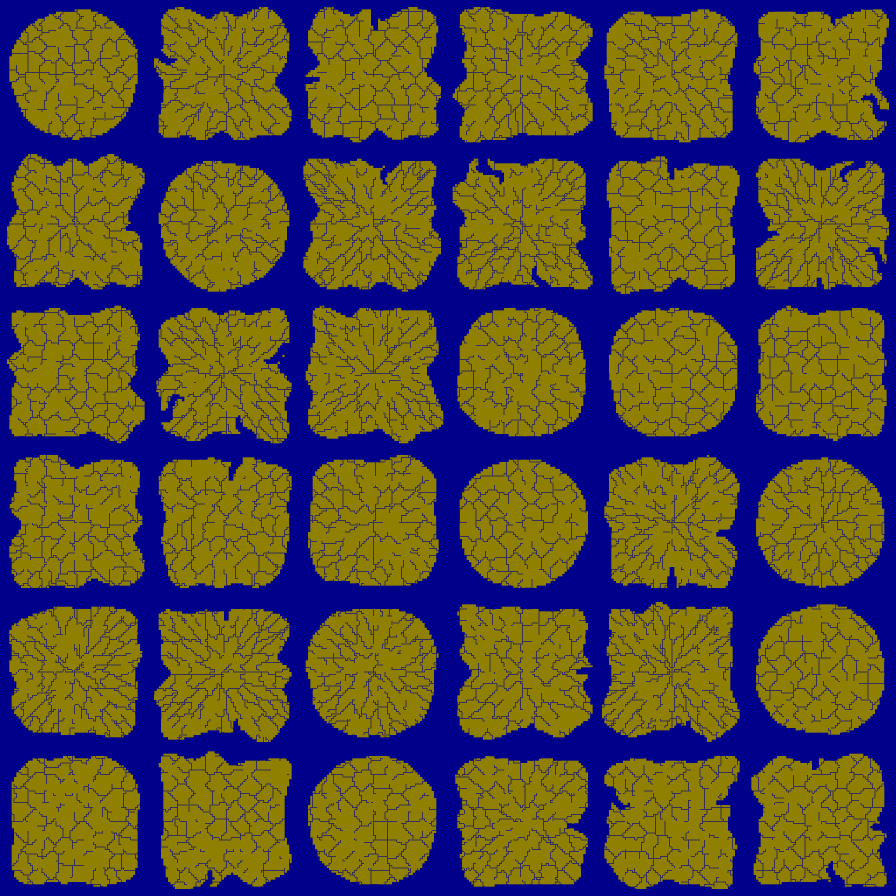
Give the GLSL for this pattern, as a three.js fragment shader.

```glsl
// A 6 by 6 array of ragged gold islands on navy, from near-circles to pinched, notched squares.
// Outlines are layered sines in angle, stepped onto a fine lattice; thin cracks follow the
// lattice walls between cellular-noise pieces, some of which stretch out from the centre.
#define ISLANDS 6.0
#define STEPS 64.0
#define CRACK_WIDTH 0.0007
#define PIECE_SIZE 6.8
#define CRACK_GAPS 0.2
#define ROUGHNESS 0.014
#define NOTCH_CHANCE 0.36
#define SEED 3.7
#define GOLD vec3(0.565, 0.502, 0.005)
#define NAVY vec3(0.0, 0.0, 0.545)

varying vec2 vUv;

float hash(vec2 p) {
  vec3 q = fract(vec3(p.xyx) * 0.1031 + SEED * 0.117);
  q += dot(q, q.yzx + 33.33);
  return fract((q.x + q.y) * q.z);
}

vec2 hash2(vec2 p) {
  return vec2(hash(p), hash(p + vec2(47.3, 91.7)));
}

// Wrapped index of the island that owns a lattice cell
vec2 islandOf(vec2 cell) {
  return mod(floor(cell / STEPS), ISLANDS);
}

// Cell centre relative to its island, -0.5 to 0.5
vec2 localOf(vec2 cell) {
  return fract((cell + 0.5) / STEPS) - 0.5;
}

// 1 on an island, 0 on the ground
float island(vec2 cell) {
  vec2 id = islandOf(cell) * 13.0;
  vec2 q = localOf(cell) - (hash2(id + 5.0) - 0.5) * 0.02;
  float angle = atan(q.y, q.x);
  float rough = smoothstep(0.12, 0.65, hash(id + 1.0));

  // Circle to square, with the sides drawn in on rough islands
  float power = mix(2.15, 7.0, rough);
  vec2 axis = pow(abs(vec2(cos(angle), sin(angle))) + 0.0001, vec2(power));
  float radius = mix(0.43, 0.422, rough) / pow(axis.x + axis.y, 1.0 / power);
  radius -= 0.02 * rough * cos(4.0 * angle);

  // Layered sines around the rim
  for (int i = 1; i <= 6; i++) {
    float k = float(i);
    vec2 h = hash2(id + 20.0 + k * 3.1);
    float size = ROUGHNESS * mix(0.55 / k, 1.0, rough) * (0.4 + h.x);
    radius += size * sin((2.0 * k + 1.0) * angle + 6.2832 * h.y);
  }
  float inside = step(length(q), radius);
  inside *= step(max(abs(q.x), abs(q.y)), 0.468);

  // Hooked notches cut in from the sides
  for (int i = 0; i < 4; i++) {
    float k = float(i);
    vec2 h = hash2(id + 60.0 + k * 7.3);
    float turn = 1.5708 * k + (h.x - 0.5) * 1.1;
    vec2 dir = vec2(cos(turn), sin(turn));
    float along = dot(q, dir) - mix(0.27, 0.36, h.y);
    float across = dot(q, vec2(-dir.y, dir.x));
    across += (h.x - 0.5) * 0.08 * sin(along * 30.0);
    float halfWidth = 0.014 + 0.16 * max(along, 0.0);
    float cut = step(0.0, along) * step(abs(across), halfWidth);
    cut *= step(hash(id + 90.0 + k * 5.7), NOTCH_CHANCE) * step(0.45, rough);
    inside *= 1.0 - cut;
  }
  return inside;
}

// Index of the cellular-noise piece that owns a lattice cell
vec2 piece(vec2 cell) {
  vec2 id = islandOf(cell);
  vec2 q = localOf(cell);
  vec2 outward = q / max(length(q), 0.01);
  float stretch = 0.62 * smoothstep(0.3, 0.8, hash(id * 13.0 + 8.0));
  vec2 p = q * STEPS / PIECE_SIZE;
  vec2 base = floor(p), best = base;
  float nearest = 99.0;
  for (int y = -1; y <= 1; y++) {
    for (int x = -1; x <= 1; x++) {
      vec2 site = base + vec2(float(x), float(y));
      vec2 d = site + 0.1 + 0.8 * hash2(site + id * 37.0 + 200.0) - p;
      d -= outward * dot(d, outward) * stretch;
      float dist = abs(d.x) + abs(d.y);
      if (dist < nearest) {
        nearest = dist;
        best = site;
      }
    }
  }
  return best;
}

// Share of a pixel covered by a crack centred at distance d
float coverage(float d, float width, float pixel) {
  float overlap = min(d + pixel * 0.5, width * 0.5) - max(d - pixel * 0.5, -width * 0.5);
  return clamp(overlap / pixel, 0.0, 1.0);
}

// 1 where a wall parts two pieces, with gaps that leave loose ends
float wall(vec2 a, vec2 b, vec2 place) {
  float open = step(hash(floor(place / 4.0) + 300.0), CRACK_GAPS);
  return any(notEqual(a, b)) ? 1.0 - open : 0.0;
}

void main() {
  float lattice = ISLANDS * STEPS;
  vec2 p = vUv * lattice;
  vec2 pixel = max(fwidth(p), vec2(0.0001));
  vec2 corner = floor(p + 0.5);
  vec2 f = p - corner;

  // Blend the four cells that meet at the nearest lattice corner
  vec2 s = clamp(f / pixel + 0.5, 0.0, 1.0);
  float low = mix(island(corner - 1.0), island(corner - vec2(0.0, 1.0)), s.x);
  float high = mix(island(corner - vec2(1.0, 0.0)), island(corner), s.x);
  float gold = mix(low, high, s.y);

  // Cracks on the nearest upright and level walls
  vec2 own = floor(p);
  vec2 other = 2.0 * corner - 1.0 - own;
  vec2 here = piece(own);
  float width = CRACK_WIDTH * lattice;
  float upright = wall(here, piece(vec2(other.x, own.y)), vec2(corner.x, own.y));
  float level = wall(here, piece(vec2(own.x, other.y)), vec2(own.x, corner.y));
  float crack = max(upright * coverage(f.x, width, pixel.x), level * coverage(f.y, width, pixel.y));

  gl_FragColor = vec4(mix(NAVY, GOLD, gold * (1.0 - crack)), 1.0);
}
```
